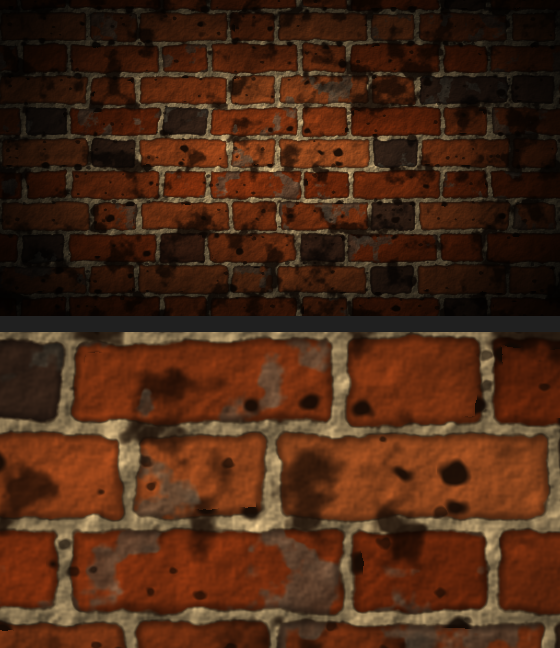
Top: the whole. Bottom: its middle third, enlarged.
Give the GLSL for this texture, as a Shadertoy shader.

```glsl
const float PAIRS = 4.0;              // long + short brick pairs across
const float ROWS = 10.0;              // courses, even so the bond wraps
const float ROW_PHASE = 0.35;
const float PAIR_PHASE = 0.018;
const float LONG_SHARE = 0.66;        // part of a pair taken by the long brick
const vec2 CANVAS = vec2(16.0, 9.0) / 9.0;
const vec2 HALF_JOINT = vec2(0.0078, 0.0068);
const float CORNER = 0.008;
const float ROUGHNESS = 0.013;
const float WOBBLE = 0.007;
const float ROW_JITTER = 0.035;
const float DARK_SHORT = 0.24;        // share of burnt short bricks
const float DARK_LONG = 0.06;
const vec2 GRAIN = vec2(16.0, 9.0);
const vec3 ORANGE = vec3(0.56, 0.275, 0.115);
const vec3 RED = vec3(0.46, 0.165, 0.045);
const vec3 BURNT = vec3(0.18, 0.13, 0.095);
const vec3 SCUFF = vec3(0.34, 0.31, 0.25);
const vec3 MORTAR = vec3(0.60, 0.51, 0.36);
const vec3 CREVICE = vec3(0.10, 0.05, 0.02);
const vec2 EDGE_LIGHT = vec2(0.04, 0.13);
const float TAU = 6.2831853;

float hash(vec2 p) {
    return fract(sin(dot(p, vec2(127.1, 311.7))) * 43758.5453);
}

// Value noise on a grid that wraps with the canvas
float noise(vec2 uv, vec2 cells) {
    vec2 p = uv * cells, i = floor(p), f = fract(p);
    f = f * f * (3.0 - 2.0 * f);
    vec2 a = mod(i, cells), b = mod(i + 1.0, cells);
    return mix(mix(hash(a), hash(vec2(b.x, a.y)), f.x),
               mix(hash(vec2(a.x, b.y)), hash(b), f.x), f.y);
}

float fbm(vec2 uv, vec2 cells) {
    float sum = 0.0, amp = 0.533;
    for (int i = 0; i < 4; i++) {
        sum += amp * noise(uv, cells);
        cells *= 2.0;
        amp *= 0.5;
    }
    return sum;
}

float roundBox(vec2 p, vec2 halfSize, float r) {
    vec2 q = abs(p) - halfSize + r;
    return length(max(q, 0.0)) + min(max(q.x, q.y), 0.0) - r;
}

// Scattered round holes, at most one in each grid cell
float pits(vec2 uv, vec2 cells, float share) {
    vec2 p = uv * cells, id = mod(floor(p), cells);
    vec2 centre = 0.3 + 0.4 * vec2(hash(id + 3.1), hash(id + 7.7));
    float radius = mix(0.07, 0.22, hash(id + 5.3));
    float d = length((fract(p) - centre) * vec2(0.8, 1.0));
    d += 0.12 * (noise(uv, cells * 5.0) - 0.5);
    return step(hash(id + 9.2), share) * (1.0 - smoothstep(radius - 0.07, radius + 0.07, d));
}

void mainImage(out vec4 fragColor, in vec2 fragCoord) {
    vec2 uv = fragCoord / iResolution.xy;
    float aa = max(1.0 / iResolution.y, 0.0015);

    // Surface noise
    float coarse = fbm(uv + 0.37, GRAIN);
    float fine = fbm(uv, GRAIN * 4.0);
    float stain = fbm(uv + 0.61, GRAIN * 2.0);
    float relief = fine - fbm(uv + vec2(-0.0016, 0.0028), GRAIN * 4.0);

    // Alternating long and short bricks, each course shifted by half a pair
    vec2 bend = vec2(noise(uv + 0.2, GRAIN), noise(uv + 0.7, GRAIN)) - 0.5;
    vec2 wall = uv + bend * WOBBLE;
    float y = wall.y * ROWS + ROW_PHASE;
    float row = mod(floor(y), ROWS);
    float odd = mod(row, 2.0);
    float x = wall.x * PAIRS + PAIR_PHASE + 0.5 * (1.0 - odd)
            + ROW_JITTER * (hash(vec2(row, 4.0)) - 0.5);
    float f = fract(x);
    float isShort = step(LONG_SHARE, f);
    vec2 id = vec2(2.0 * mod(floor(x), PAIRS) + isShort, row);
    float h1 = hash(id + 11.3), h2 = hash(id + 23.9), h3 = hash(id + 41.7);

    float span = mix(LONG_SHARE, 1.0 - LONG_SHARE, isShort);
    float middle = mix(0.5 * LONG_SHARE, 0.5 + 0.5 * LONG_SHARE, isShort);
    vec2 cell = vec2(span / PAIRS, 1.0 / ROWS) * CANVAS;
    vec2 local = vec2((f - middle) / PAIRS, (fract(y) - 0.5) / ROWS) * CANVAS;
    vec2 halfSize = 0.5 * cell - HALF_JOINT - 0.003 * vec2(h2, h3) + 0.001;
    float d = roundBox(local, halfSize, CORNER)
            + ROUGHNESS * (fine - 0.5) + 0.4 * ROUGHNESS * (coarse - 0.5);

    // Brick face: course tint, burnt bricks, smudges and scuffs
    float burnt = step(h1, mix(DARK_LONG, DARK_SHORT, isShort));
    vec3 brick = mix(RED, ORANGE, clamp(0.1 + 0.5 * odd + 0.7 * (h2 - 0.4), 0.0, 1.0));
    brick = mix(brick, BURNT, burnt * mix(0.65, 0.95, h3));
    brick *= 0.72 + 0.55 * coarse;
    brick *= 1.0 - 0.6 * smoothstep(0.54, 0.74, stain);
    float worn = step(0.68, h3) * smoothstep(0.56, 0.66, fbm(uv + 0.83, GRAIN * 2.5));
    brick = mix(brick, SCUFF * (0.5 + fine), 0.65 * worn);
    brick *= 1.0 + 1.5 * relief;
    brick *= 1.0 - 0.35 * smoothstep(-0.009, 0.0, d);

    // Sandy mortar with dark gaps beside the bricks
    vec3 mortar = MORTAR * (0.55 + 0.85 * fine) * (1.0 + 2.2 * relief);
    mortar = mix(mortar, CREVICE, 0.6 * (1.0 - smoothstep(0.0, 0.0035, d)));
    mortar = mix(mortar, CREVICE, 0.85 * smoothstep(0.55, 0.68, stain));

    vec3 color = mix(brick, mortar, smoothstep(-aa, aa, d));
    float nearJoint = smoothstep(-0.014, -0.002, d);
    float holes = max(pits(uv, GRAIN * 2.0, mix(0.10, 0.34, nearJoint)),
                      0.7 * pits(uv + 0.43, GRAIN * 4.0, 0.12));
    color = mix(color, CREVICE * 0.7, 0.9 * holes);

    // Light pool fading evenly towards every edge
    vec2 glow = sqrt(mix(EDGE_LIGHT, vec2(1.0), 0.5 - 0.5 * cos(TAU * uv)));
    fragColor = vec4(color * glow.x * glow.y, 1.0);
}
```
